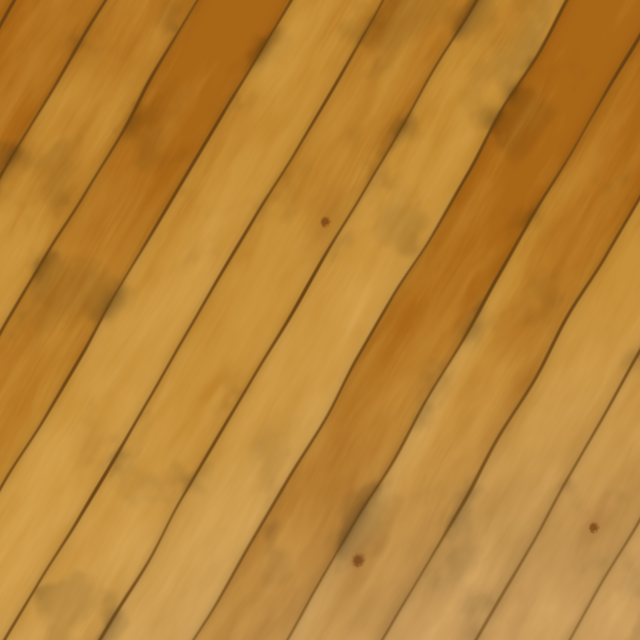
Give the GLSL for this texture, as a Shadertoy shader.

```glsl
const float PLANK_STEP = 0.1441;    // horizontal seam spacing at the top edge
const float PLANK_WIDTH = 0.124;    // spacing measured square to the seams
const float FIRST_SEAM = 0.1667;    // where seam 0 meets the top edge
const float SLANT = 0.5957;         // sideways run of seam 0 per unit of height
const float FAN = 0.0024;           // seams spread slightly towards the bottom
const float SEAM_HALF_WIDTH = 0.0016;
const float SEAM_SOFTNESS = 0.0026;
const float KNOT_RADIUS = 0.009;
const float KNOT_CHANCE = 0.45;
const float BEVELLED_PLANK = 6.0;

const vec3 AMBER = vec3(0.66, 0.40, 0.09);
const vec3 HONEY = vec3(0.77, 0.55, 0.21);
const vec3 CREAM = vec3(0.84, 0.65, 0.33);
const vec3 HAZE = vec3(0.77, 0.60, 0.38);
const vec3 SEAM_BROWN = vec3(0.40, 0.25, 0.07);
const vec3 KNOT_BROWN = vec3(0.42, 0.22, 0.06);

// Tone of each plank from upper left to lower right, 0 dark to 1 pale
const float TONES[11] = float[11](0.32, 0.50, 0.23, 0.62, 0.50, 0.68,
                                  0.13, 0.27, 0.58, 0.50, 0.56);

float hash(vec2 p) {
    vec3 q = fract(vec3(p.xyx) * 0.1031);
    q += dot(q, q.yzx + 33.33);
    return fract((q.x + q.y) * q.z);
}

float noise(vec2 p) {
    vec2 cell = floor(p), f = fract(p);
    f = f * f * (3.0 - 2.0 * f);
    return mix(mix(hash(cell), hash(cell + vec2(1, 0)), f.x),
               mix(hash(cell + vec2(0, 1)), hash(cell + vec2(1, 1)), f.x), f.y);
}

float fbm(vec2 p) {
    float sum = 0.0, weight = 0.5;
    for (int i = 0; i < 4; i++) {
        sum += weight * noise(p);
        p = p * 2.03 + 17.3;
        weight *= 0.5;
    }
    return sum;
}

// x: dark core, y: smoky halo drawn out along the grain
vec2 knots(float plank, float inside, float along) {
    vec2 mask = vec2(0.0);
    for (int i = 0; i < 2; i++) {
        vec2 seed = vec2(plank + 20.0, float(i) * 7.0 + 3.0);
        float present = step(hash(seed + 40.0), KNOT_CHANCE);
        vec2 centre = vec2(0.12 + 0.76 * hash(seed), 1.3 * hash(seed + 11.0));
        vec2 d = vec2((inside - centre.x) * PLANK_WIDTH, along - centre.y);
        float radius = KNOT_RADIUS * mix(0.7, 1.2, hash(seed + 23.0));
        float reach = length(d * vec2(1.0, 0.8)) + 0.003 * (noise(d * 250.0 + 50.0) - 0.5);
        float core = 1.0 - smoothstep(0.35 * radius, 1.3 * radius, reach);
        vec2 h = d / vec2(0.020, 0.050);
        mask = max(mask, present * vec2(core, exp(-dot(h, h))));
    }
    return mask;
}

void mainImage(out vec4 fragColor, in vec2 fragCoord) {
    vec2 uv = fragCoord / iResolution.xy;
    float drop = 1.0 - uv.y;

    // Plank coordinates: seams lie at whole values of across
    float across = (uv.x - FIRST_SEAM + SLANT * drop) / (PLANK_STEP + FAN * drop);
    float along = dot(uv, normalize(vec2(SLANT, 1.0)));
    float seam = round(across);
    float wobble = 0.05 * (noise(vec2(along * 9.0, seam * 5.0 + 60.0)) - 0.5);
    float offset = across - seam + wobble;
    float plank = seam - (offset < 0.0 ? 1.0 : 0.0);
    float inside = across - plank;
    float tone = TONES[clamp(int(plank) + 1, 0, 10)];

    // Grain: broad blotches, long streaks and fine fibres
    vec2 grain = vec2(inside + plank * 13.7 + 50.0, along + hash(vec2(plank + 20.0, 5.0)) * 9.0);
    float warp = fbm(grain * vec2(2.0, 5.0));
    float blotch = fbm(grain * vec2(2.5, 8.0) + 31.0) - 0.47;
    float streak = fbm(vec2(grain.x * 7.0 + 3.0 * warp, grain.y * 6.0)) - 0.47;
    float fibre = noise(vec2(grain.x * 30.0 + 5.0 * warp, grain.y * 18.0)) - 0.5;
    tone += 0.50 * (drop - 0.45) + 0.50 * blotch + 0.28 * streak + 0.07 * fibre;

    // Pale worn strip along the left side of one plank
    float bevel = plank == BEVELLED_PLANK ? 1.0 - smoothstep(0.12, 0.34, inside) : 0.0;
    tone += 0.4 * bevel * smoothstep(0.1, 0.7, drop);

    vec3 color = mix(AMBER, HONEY, clamp(tone * 2.0, 0.0, 1.0));
    color = mix(color, CREAM, clamp(tone * 2.0 - 1.0, 0.0, 1.0));

    // Dull sheen towards the lower right
    float sheen = smoothstep(0.75, 1.75, uv.x + drop);
    float low = smoothstep(0.35, 1.0, drop);
    color = mix(color, HAZE * (0.97 + 0.25 * blotch + 0.12 * streak), 0.75 * sheen * low);

    // Smudges gather beside the seams
    float seamDistance = abs(offset) * PLANK_WIDTH;
    float smudge = smoothstep(0.52, 0.75, fbm(vec2(across * 1.5 + 40.0, along * 9.0)));
    color *= 1.0 - smudge * (0.08 + 0.20 * exp(-seamDistance / 0.014));

    vec2 knot = knots(plank, inside, along);
    color = mix(color, KNOT_BROWN, 0.20 * knot.y);
    color = mix(color, KNOT_BROWN, 0.65 * knot.x);

    // Dark seams of uneven strength with a soft shadow
    float wear = noise(vec2(along * 7.0, seam * 3.0 + 90.0));
    float soft = max(SEAM_SOFTNESS, 1.0 / iResolution.y);
    float halfWidth = SEAM_HALF_WIDTH * mix(0.6, 1.3, wear);
    float line = 1.0 - smoothstep(halfWidth - 0.5 * soft, halfWidth + soft, seamDistance);
    float strength = mix(0.6, 0.95, wear) * (1.0 - 0.45 * sheen * low);
    color *= 1.0 - 0.13 * exp(-seamDistance / 0.007);
    color = mix(color, SEAM_BROWN, line * strength);

    fragColor = vec4(color, 1.0);
}
```
